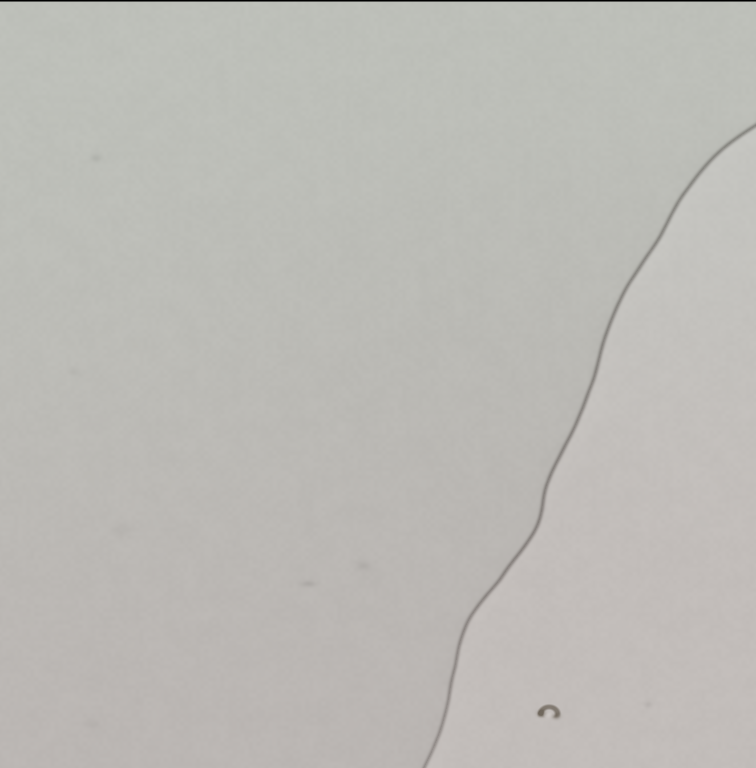
Write a Shadertoy shader that draws this texture.

```glsl
#define CRACK_WIDTH 0.0030
#define CRACK_DEPTH 0.21
#define SHADE_WIDTH 0.012
#define GRAIN_AMOUNT 0.012
#define MOTTLE_AMOUNT 0.008
#define TOP_EDGE 0.998
#define WALL_COOL vec3(0.743, 0.752, 0.727)
#define WALL_WARM vec3(0.732, 0.714, 0.702)
#define FLAKE_COOL vec3(0.768, 0.768, 0.750)
#define FLAKE_WARM vec3(0.760, 0.740, 0.728)
#define SPECK_COLOR vec3(0.40, 0.365, 0.32)

// Crack x at evenly spaced heights, from one step below the bottom edge
const float STEPS = 16.0;
const float crackX[18] = float[18](
    0.526, 0.553, 0.578, 0.591, 0.608, 0.654, 0.698, 0.714, 0.745,
    0.771, 0.789, 0.816, 0.857, 0.892, 0.949, 1.048, 1.150, 1.250);

float hash(vec2 p) {
    return fract(sin(dot(p, vec2(127.1, 311.7))) * 43758.5453);
}

float valueNoise(vec2 p) {
    vec2 cell = floor(p), f = fract(p);
    f = f * f * (3.0 - 2.0 * f);
    return mix(mix(hash(cell), hash(cell + vec2(1, 0)), f.x),
               mix(hash(cell + vec2(0, 1)), hash(cell + vec2(1, 1)), f.x), f.y);
}

// Catmull-Rom curve: returns x and its slope dx/dy
vec2 crackCurve(float y) {
    float s = clamp(y * STEPS, 0.0, 14.99);
    int k = int(s);
    float t = fract(s);
    float a = crackX[k], b = crackX[k + 1], c = crackX[k + 2], d = crackX[k + 3];
    float c1 = 0.5 * (c - a);
    float c2 = a - 2.5 * b + 2.0 * c - 0.5 * d;
    float c3 = 0.5 * (d - a) + 1.5 * (b - c);
    return vec2(b + t * (c1 + t * (c2 + t * c3)),
                (c1 + t * (2.0 * c2 + t * 3.0 * c3)) * STEPS);
}

// Soft elliptical stain
float stain(vec2 p, vec2 center, vec2 radius) {
    vec2 q = (p - center) / radius;
    return exp(-dot(q, q));
}

void mainImage(out vec4 fragColor, in vec2 fragCoord) {
    vec2 p = fragCoord / iResolution.y;
    float pixel = 1.0 / iResolution.y;

    // Signed distance to the crack, positive on the right
    vec2 curve = crackCurve(p.y);
    float wobble = 0.0012 * (valueNoise(vec2(p.y * 45.0, 3.0)) - 0.5);
    float side = (p.x - curve.x - wobble) / sqrt(1.0 + curve.y * curve.y);

    // Two paint layers, cool at the top and warm at the bottom
    float warmth = smoothstep(1.0, 0.0, p.y + 0.10 * (0.5 - p.x));
    vec3 wall = mix(WALL_COOL, WALL_WARM, warmth);
    wall -= 0.008 * stain(p, vec2(0.62, 0.55), vec2(0.35, 0.3));
    vec3 flake = mix(FLAKE_COOL, FLAKE_WARM, smoothstep(0.85, 0.2, p.y));
    vec3 color = mix(wall, flake, smoothstep(-0.002 - pixel, 0.002 + pixel, side));

    // Dark line, soft shadow on its left and lit rim on its right
    float strength = mix(0.75, 1.0, smoothstep(0.0, 0.35, p.y));
    float line = exp(-pow(side / (CRACK_WIDTH * mix(0.85, 1.0, strength)), 2.0));
    float falloff = exp(-abs(side) / SHADE_WIDTH);
    color -= CRACK_DEPTH * strength * line * vec3(1.0, 1.03, 1.03);
    color += falloff * (side > 0.0 ? 0.016 : -0.010);

    // Faint stains
    float stains = 0.045 * stain(p, vec2(0.125, 0.794), vec2(0.007, 0.005));
    stains += 0.055 * stain(p, vec2(0.402, 0.240), vec2(0.010, 0.004));
    stains += 0.040 * stain(p, vec2(0.473, 0.263), vec2(0.009, 0.006));
    stains += 0.045 * stain(p, vec2(0.844, 0.083), vec2(0.005, 0.004));
    stains += 0.025 * stain(p, vec2(0.097, 0.515), vec2(0.009, 0.006));
    stains += 0.025 * stain(p, vec2(0.120, 0.057), vec2(0.010, 0.005));
    stains += 0.020 * stain(p, vec2(0.157, 0.310), vec2(0.012, 0.010));
    color -= stains;

    // Curled speck: an open arch with a dark left end and a small right hook
    vec2 q = p - vec2(0.715, 0.070);
    float ring = abs(length(q * vec2(0.85, 1.0)) - 0.0095);
    float arch = smoothstep(0.0035 + pixel, 0.001, ring)
               * smoothstep(-0.006, 0.002, q.y);
    float ends = stain(q, vec2(-0.010, 0.001), vec2(0.005, 0.004))
               + 0.8 * stain(q, vec2(0.009, -0.003), vec2(0.005, 0.0035));
    color = mix(color, SPECK_COLOR, clamp(0.7 * arch + 0.65 * ends, 0.0, 0.9));
    color += 0.05 * stain(q, vec2(0.0, -0.001), vec2(0.005, 0.004));

    // Fine grain and broad mottling
    color += GRAIN_AMOUNT * (valueNoise(p * 190.0) - 0.5);
    color += MOTTLE_AMOUNT * (valueNoise(p * 45.0 + 17.0) - 0.5);

    // Thin dark border along the top
    color *= 1.0 - clamp((p.y - TOP_EDGE) / pixel + 0.5, 0.0, 1.0);
    fragColor = vec4(color, 1.0);
}
```
